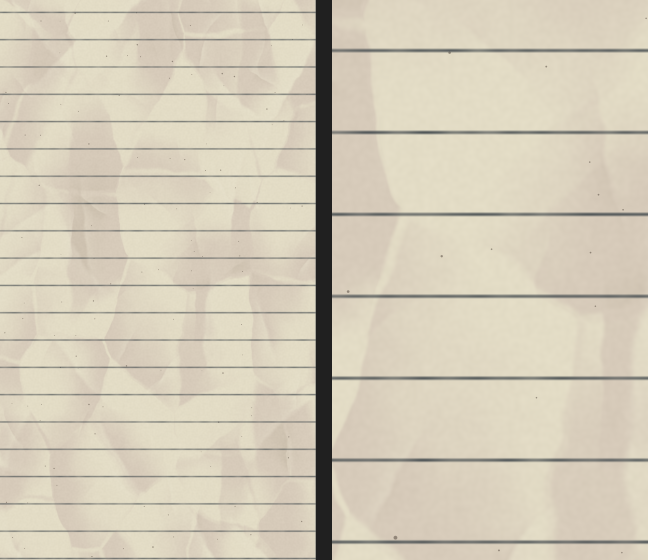
Left: the whole. Right: its middle third, enlarged.
Write a Shadertoy shader that draws this texture.

```glsl
// Crumpled cream writing paper with thin horizontal slate rules and fine specks

const vec3 CREAM = vec3(0.889, 0.862, 0.773);
const vec3 BLUSH = vec3(0.840, 0.792, 0.726);
const vec3 FOLD_SHADOW = vec3(0.755, 0.710, 0.635);
const vec3 FOLD_LIGHT = vec3(0.906, 0.884, 0.805);
const vec3 INK = vec3(0.290, 0.315, 0.325);
const vec3 SPECK = vec3(0.420, 0.375, 0.330);

const float RULE_SPACING = 0.04876;
const float FIRST_RULE = 0.0221;
const float RULE_HALF_WIDTH = 0.0009;

// Broad shaded planes: centre xy, half size zw
const int PLANE_COUNT = 9;
const vec4 PLANES[PLANE_COUNT] = vec4[](
    vec4(0.16, 0.60, 0.036, 0.19), vec4(0.47, 0.91, 0.040, 0.10),
    vec4(0.28, 0.95, 0.035, 0.07), vec4(0.45, 0.58, 0.038, 0.09),
    vec4(0.06, 0.18, 0.065, 0.09), vec4(0.42, 0.13, 0.030, 0.08),
    vec4(0.10, 0.92, 0.045, 0.07), vec4(0.51, 0.23, 0.055, 0.08),
    vec4(0.37, 0.45, 0.020, 0.06));

vec2 hash2(vec2 p) {
    vec3 q = fract(p.xyx * vec3(0.1031, 0.1030, 0.0973));
    q += dot(q, q.yzx + 33.33);
    return fract((q.xx + q.yz) * q.zy);
}

float cornerSlope(vec2 cell, vec2 offset) {
    float angle = 6.2832 * hash2(cell).x;
    return dot(vec2(cos(angle), sin(angle)), offset);
}

float gradientNoise(vec2 p) {
    vec2 i = floor(p), f = fract(p);
    vec2 u = f * f * f * (f * (f * 6.0 - 15.0) + 10.0);
    vec2 e = vec2(1.0, 0.0);
    return mix(mix(cornerSlope(i, f), cornerSlope(i + e, f - e), u.x),
               mix(cornerSlope(i + e.yx, f - e.yx), cornerSlope(i + 1.0, f - 1.0), u.x), u.y);
}

float fbm(vec2 p) {
    float sum = 0.0, amplitude = 0.5;
    for (int i = 0; i < 4; i++) {
        sum += amplitude * gradientNoise(p);
        p = mat2(1.6, 1.2, -1.2, 1.6) * p + 17.3;
        amplitude *= 0.5;
    }
    return sum;
}

// Slope shading of randomly tilted angular facets
float facets(vec2 p) {
    vec2 cell = floor(p), nearestOffset = vec2(0.0), nearestId = vec2(0.0);
    float first = 9.0, second = 9.0;
    for (int y = -1; y <= 1; y++)
    for (int x = -1; x <= 1; x++) {
        vec2 id = cell + vec2(x, y);
        vec2 offset = p - id - hash2(id);
        float d = length(offset);
        second = min(second, max(first, d));
        if (d < first) { first = d; nearestOffset = offset; nearestId = id; }
    }
    return cornerSlope(nearestId + 41.0, nearestOffset) * smoothstep(0.0, 0.08, second - first);
}

// Scattered straight folds: x = shadow fading off one side, y = light on the other
vec2 folds(vec2 p) {
    vec2 cell = floor(p), marks = vec2(0.0);
    for (int y = -1; y <= 1; y++)
    for (int x = -1; x <= 1; x++) {
        vec2 id = cell + vec2(x, y);
        vec2 shape = hash2(id + 57.0), kind = hash2(id + 113.0);
        vec2 offset = p - id - hash2(id);
        float angle = 0.5 + 2.2 * shape.x;
        vec2 dir = vec2(cos(angle), sin(angle));
        float along = dot(offset, dir) / mix(0.45, 0.95, shape.y);
        float across = dot(offset, vec2(-dir.y, dir.x)) + 0.1 * along * along;
        across *= kind.x < 0.5 ? -1.0 : 1.0;
        float taper = (1.0 - smoothstep(0.15, 1.0, abs(along))) * kind.y;
        float side = smoothstep(-0.03, 0.03, across);
        float shadow = side * exp(-max(across, 0.0) / mix(0.07, 0.30, shape.y));
        float light = (1.0 - side) * exp(min(across, 0.0) / 0.11);
        marks += taper * vec2(shadow * (1.0 - smoothstep(0.5, 0.9, across)), light);
    }
    return marks;
}

// Blush plane with one crisp side and a soft far side
float shadedPlane(vec2 p, vec4 plane) {
    vec2 q = (p - plane.xy) / plane.zw;
    float across = smoothstep(-1.1, -0.85, q.x) * (1.0 - smoothstep(0.2, 1.4, q.x));
    return across * (1.0 - smoothstep(0.55, 1.2, abs(q.y)));
}

float stroke(float dist, float halfWidth, float softness) {
    return 1.0 - smoothstep(halfWidth - softness, halfWidth + softness, dist);
}

float rules(vec2 p, float pixel) {
    float k = (1.0 - p.y - FIRST_RULE) / RULE_SPACING;
    float row = floor(k + 0.5);
    float dist = abs(k - row) * RULE_SPACING;
    float wear = 0.78 + 0.3 * gradientNoise(vec2(p.x * 60.0, row * 3.7));
    return stroke(dist, RULE_HALF_WIDTH, 0.0003 + 0.95 * pixel) * clamp(wear, 0.0, 1.0);
}

float specks(vec2 p, float density, float pixel) {
    vec2 id = floor(p * density);
    vec2 centre = (id + 0.2 + 0.6 * hash2(id)) / density;
    vec2 chance = hash2(id + 91.0);
    float radius = mix(0.0004, 0.0012, chance.y * chance.y);
    return step(chance.x, 0.16) * stroke(length(p - centre), radius, 0.7 * pixel);
}

vec3 crumpledPaper(vec2 p) {
    vec2 warp = vec2(fbm(p * 9.0 + 3.0), fbm(p * 9.0 + 29.0));
    vec2 q = p + 0.028 * warp;
    vec2 broad = folds(q * vec2(7.0, 5.5) + 7.0);
    vec2 fine = folds((q + 0.01 * warp.yx) * vec2(15.0, 12.0) + 23.0);

    float tone = 0.20 + 0.85 * facets(q * vec2(9.0, 6.0) + 7.0) + 0.6 * fbm(p * 7.0 + 51.0);
    tone += 0.50 * broad.x + 0.22 * fine.x - 0.30 * broad.y - 0.15 * fine.y;
    for (int i = 0; i < PLANE_COUNT; i++) tone += 0.45 * shadedPlane(q, PLANES[i]);
    vec3 colour = mix(CREAM, BLUSH, smoothstep(0.05, 0.75, tone));

    // Strong folds catch light or hold a deeper stain
    float patches = gradientNoise(p * 6.0 + 13.0);
    colour = mix(colour, FOLD_LIGHT, clamp(0.45 * broad.y + 0.45 * fine.y * smoothstep(-0.2, 0.3, patches), 0.0, 0.7));
    colour = mix(colour, FOLD_SHADOW, 0.45 * smoothstep(0.85, 1.7, tone + 0.5 * fine.x));

    float grain = gradientNoise(p * 260.0) + 0.6 * gradientNoise(p * 120.0 + 8.0);
    return colour + 0.013 * grain;
}

void mainImage(out vec4 fragColor, in vec2 fragCoord) {
    float pixel = 1.0 / iResolution.y;
    vec2 p = fragCoord * pixel;
    vec3 colour = crumpledPaper(p);
    colour = mix(colour, SPECK, 0.65 * specks(p, 34.0, pixel));
    colour = mix(colour, INK, rules(p, pixel));
    float rightEdge = abs(p.x - iResolution.x * pixel + 0.001);
    colour = mix(colour, INK, 0.5 * stroke(rightEdge, 0.0006, 0.7 * pixel));
    fragColor = vec4(colour, 1.0);
}
```
